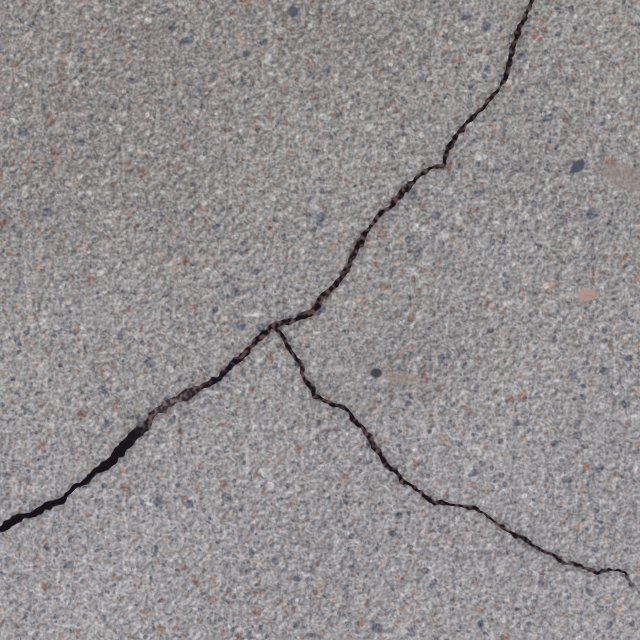
This texture is drawn by a Shadertoy shader. Its source:

```glsl
// Weathered concrete with coloured aggregate, split by a forking crack.

const vec2 MAIN_CRACK[20] = vec2[20](
    vec2(-.01, .170), vec2(.098, .221), vec2(.163, .273), vec2(.202, .310),
    vec2(.247, .359), vec2(.306, .391), vec2(.345, .411), vec2(.378, .447),
    vec2(.427, .490), vec2(.484, .510), vec2(.540, .577), vec2(.566, .632),
    vec2(.612, .681), vec2(.651, .723), vec2(.694, .746), vec2(.716, .794),
    vec2(.753, .831), vec2(.788, .874), vec2(.807, .941), vec2(.835, 1.01));

const vec2 BRANCH[13] = vec2[13](
    vec2(.430, .489), vec2(.462, .440), vec2(.492, .383), vec2(.534, .362),
    vec2(.573, .323), vec2(.612, .264), vec2(.677, .215), vec2(.736, .208),
    vec2(.794, .173), vec2(.846, .141), vec2(.911, .109), vec2(.977, .107),
    vec2(1.0, .073));

vec3 hash3(vec2 p) {
    vec3 q = fract(p.xyx * vec3(.1031, .1030, .0973));
    q += dot(q, q.yxz + 33.33);
    return fract((q.xxy + q.yzz) * q.zyx);
}

float corner(vec2 cell, vec2 offset) {
    float angle = 6.2832 * hash3(cell).x;
    return dot(vec2(cos(angle), sin(angle)), offset);
}

float gradientNoise(vec2 p) {
    vec2 i = floor(p), f = fract(p), e = vec2(1, 0);
    vec2 u = f * f * f * (f * (f * 6. - 15.) + 10.);
    return mix(mix(corner(i, f), corner(i + e, f - e), u.x),
               mix(corner(i + e.yx, f - e.yx), corner(i + 1., f - 1.), u.x), u.y);
}

float segmentDistance(vec2 p, vec2 a, vec2 b) {
    vec2 ab = b - a;
    return length(p - a - ab * clamp(dot(p - a, ab) / dot(ab, ab), 0., 1.));
}

float bump(float x, float centre, float width) {
    float t = (x - centre) / width;
    return exp(-t * t);
}

// Soft-edged ellipse coverage
float ellipse(vec2 p, vec2 centre, vec2 radius, float angle) {
    float c = cos(angle), s = sin(angle);
    vec2 q = mat2(c, -s, s, c) * (p - centre) / radius;
    return 1. - smoothstep(.65, 1.15, length(q));
}

// Stone tints: slate, rust, tan, pale
vec3 stoneColour(float pick) {
    vec3 c = mix(vec3(.37, .39, .44), vec3(.55, .44, .41), step(.3, pick));
    c = mix(c, vec3(.66, .59, .54), step(.55, pick));
    return mix(c, vec3(.74, .73, .73), step(.75, pick));
}

// Scatters jittered stones over the surface
vec3 addStones(vec3 col, vec2 p, float scale, float density, float strength) {
    vec2 q = p * scale, cell = floor(q);
    for (int y = -1; y <= 1; y++)
    for (int x = -1; x <= 1; x++) {
        vec2 id = cell + vec2(x, y);
        vec3 h = hash3(id + scale), k = hash3(id + scale + 57.);
        vec2 radius = mix(.2, .46, k.x) * vec2(1., mix(.55, .95, k.y));
        float cover = ellipse(q, id + h.xy, radius, 6.28 * k.z);
        col = mix(col, stoneColour(fract(h.z * 17.3)), cover * strength * step(h.z, density));
    }
    return col;
}

void mainImage(out vec4 fragColor, in vec2 fragCoord) {
    vec2 p = fragCoord / iResolution.xy;

    // Broad stains and lighting
    float stain = gradientNoise(p * 3.5) + .6 * gradientNoise(p * 9. + 4.);
    vec3 col = vec3(.592, .582, .588) + .035 * stain;
    col += vec3(.02, .022, .027) * (1. - 2. * p.y);
    col -= vec3(.02, .025, .03) * bump(length(p - vec2(.25, .9)), 0., .4);
    col -= .05 * bump(length((p - vec2(.64, .42)) * vec2(1., 1.6)), 0., .1);

    // Embedded aggregate at three sizes
    col = addStones(col, p, 135., .75, .4);
    col = addStones(col, p, 80., .45, .55);
    col = addStones(col, p, 46., .16, .65);

    // Sandy grain with light from the upper left
    vec2 g = p + .004 * gradientNoise(p * 45.);
    float pits = gradientNoise(g * 115.);
    float relief = pits - gradientNoise((g + vec2(-.003, .003)) * 115.);
    float grain = .10 * gradientNoise(g * 58. + 7.) + .10 * pits
                + .07 * relief + .16 * gradientNoise(g * 215. + 3.);
    col += grain;

    // Larger single stones and the smooth patch at the right
    col = mix(col, vec3(.57, .53, .51) + grain * .3, .75 * ellipse(p, vec2(.975, .724), vec2(.045, .021), -.25));
    col = mix(col, vec3(.27, .29, .35), .85 * ellipse(p, vec2(.903, .740), vec2(.014, .009), .7));
    col = mix(col, vec3(.70, .57, .52), .8 * ellipse(p, vec2(.917, .539), vec2(.015, .011), .1));
    col = mix(col, vec3(.24, .24, .27), .85 * ellipse(p, vec2(.588, .417), vec2(.010, .008), 0.));
    col = mix(col, vec3(.60, .55, .50), .6 * ellipse(p, vec2(.627, .409), vec2(.030, .010), -.1));
    col = mix(col, vec3(.30, .32, .38), .8 * ellipse(p, vec2(.458, .982), vec2(.008, .010), 0.));

    // Distances to the jagged crack lines
    vec2 w = p + .007 * vec2(gradientNoise(p * 38.), gradientNoise(p * 38. + 19.))
               + .004 * vec2(gradientNoise(p * 95.), gradientNoise(p * 95. + 31.));
    float trunk = 1., fork = 1.;
    for (int i = 0; i < 19; i++) trunk = min(trunk, segmentDistance(w, MAIN_CRACK[i], MAIN_CRACK[i + 1]));
    for (int i = 0; i < 12; i++) fork = min(fork, segmentDistance(w, BRANCH[i], BRANCH[i + 1]));

    // Widths swell at the gap and thin toward the ends
    float trunkWidth = mix(.0042, .0030, p.x) + .0035 * bump(p.x, .19, .025)
                     + .0025 * bump(p.x, .27, .05) + .001 * bump(p.x, .45, .07);
    float forkWidth = mix(.0034, .0019, smoothstep(.43, .95, p.x));
    trunkWidth *= 1. + .5 * gradientNoise(p * 60. + 11.);
    float edge = min(trunk - trunkWidth, fork - forkWidth);
    float fade = 1. - .7 * smoothstep(.975, .99, p.x) * step(p.y, .2);

    // Shaded lips, then a dark core partly packed with brown grit
    col -= vec3(.10, .105, .10) * exp(-max(edge, 0.) / .006) * fade;
    float packed = smoothstep(.20, .24, p.x) * (1. - .8 * bump(p.x, .34, .015));
    float grit = smoothstep(-.25, .45, gradientNoise(p * 130. + 5.)) * packed;
    vec3 core = mix(vec3(.10, .08, .10), vec3(.43, .35, .34), grit * .8);
    core += .13 * bump(p.x, .265, .035) * step(trunk, fork);
    col = mix(col, core, (1. - smoothstep(-.0012, .0014, edge)) * fade);

    fragColor = vec4(clamp(col, 0., 1.), 1.);
}
```
